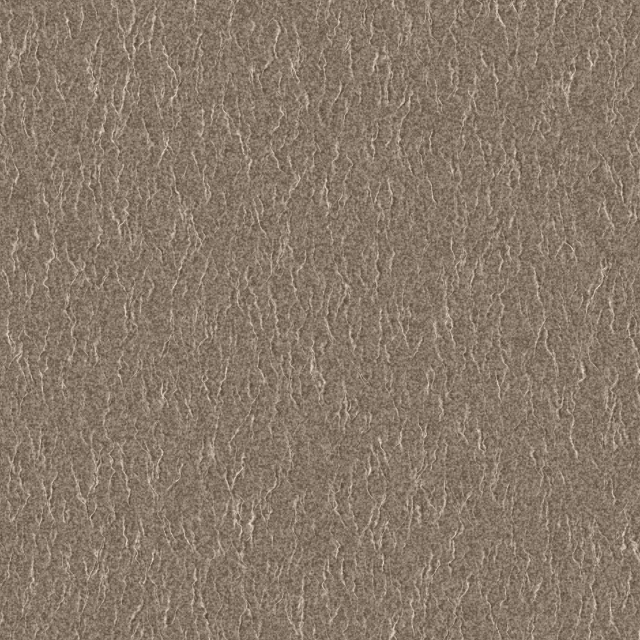
Give the GLSL for this texture, as a Shadertoy shader.

```glsl
float hash(vec2 p) {
    vec3 q = fract(p.xyx * vec3(0.1031, 0.1030, 0.0973));
    q += dot(q, q.yzx + 33.33);
    return fract((q.x + q.y) * q.z);
}

float noise(vec2 p) {
    vec2 i = floor(p), f = fract(p);
    f = f * f * (3.0 - 2.0 * f);
    return mix(mix(hash(i), hash(i + vec2(1, 0)), f.x),
               mix(hash(i + vec2(0, 1)), hash(i + vec2(1, 1)), f.x), f.y);
}

// Scattered upright creases: x is the lit ridge, y the shade to its right
vec2 creases(vec2 p, vec2 grid, float seed) {
    // Ragged sideways wander
    p.x += 0.010 * (noise(p * vec2(34.0, 42.0) + seed) - 0.5);
    p.x += 0.006 * (noise(p * vec2(90.0, 110.0) + seed * 2.0) - 0.5);
    p.x += 0.003 * (noise(p * 230.0 + seed * 3.0) - 0.5);

    vec2 home = floor(p * grid), relief = vec2(0.0);
    for (int j = -1; j <= 1; j++)
    for (int i = -1; i <= 1; i++) {
        vec2 cell = home + vec2(i, j), id = cell + seed;
        vec2 jitter = vec2(hash(id), hash(id + 71.3));
        vec2 r = p - (cell + jitter) / grid;
        float lean = 0.7 * (hash(id + 137.7) - 0.5);
        float reach = mix(0.4, 0.85, hash(id + 211.1)) / grid.y;
        float strength = mix(0.2, 1.0, hash(id + 293.9));
        float along = r.y / reach;
        float across = r.x - lean * r.y + 0.004 * along * along * sign(lean);
        float taper = strength * (1.0 - smoothstep(0.25, 1.0, abs(along)));
        float ridge = across / mix(0.0011, 0.0018, strength);
        float shade = (across - 0.0034) / 0.0022;
        relief = max(relief, taper * exp(-vec2(ridge * ridge, shade * shade)));
    }
    return relief;
}

void mainImage(out vec4 fragColor, in vec2 fragCoord) {
    vec2 uv = fragCoord / iResolution.y;

    // Overlapping layers join into a loose, upright mesh
    vec2 relief = creases(uv, vec2(26.0, 14.0), 11.0);
    relief = max(relief, creases(uv + 0.37, vec2(31.0, 17.0), 47.0));
    relief = max(relief, 0.8 * creases(uv + 0.71, vec2(35.0, 23.0), 83.0));

    // Sparkle breaks up the ridges
    float ridge = relief.x * mix(0.55, 1.25, noise(uv * vec2(190.0, 150.0) + 19.0));
    float shade = relief.y * (1.0 - min(ridge, 1.0));

    // Fine pebbled grain
    vec2 turned = mat2(0.8, 0.6, -0.6, 0.8) * uv;
    float grain = noise(turned * 310.0 + 400.0) + noise(uv * 470.0 + 7.0) - 1.0;

    vec3 leather = vec3(0.520, 0.460, 0.400);
    vec3 color = leather + 0.28 * ridge - 0.09 * shade + 0.17 * grain;
    fragColor = vec4(clamp(color, 0.0, 1.0), 1.0);
}
```
